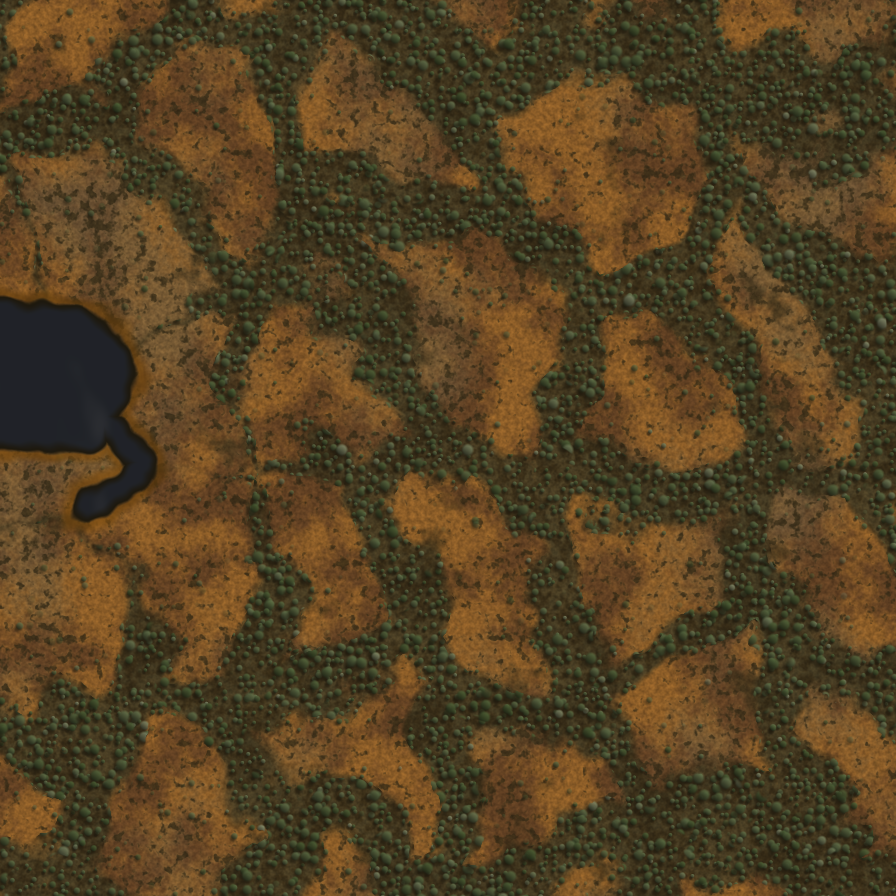
A Shadertoy shader for this texture:

```glsl
// Aerial view of a boreal bog: rusty fens, wooded ridges and a dark pond.

const vec3 RUST   = vec3(0.55, 0.365, 0.155);
const vec3 BROWN  = vec3(0.38, 0.25, 0.135);
const vec3 TAN    = vec3(0.41, 0.345, 0.235);
const vec3 PEAT   = vec3(0.19, 0.155, 0.08);
const vec3 MOSS   = vec3(0.27, 0.235, 0.14);
const vec3 SPRUCE = vec3(0.23, 0.29, 0.16);
const vec3 LICHEN = vec3(0.45, 0.46, 0.37);
const vec3 WATER  = vec3(0.125, 0.135, 0.155);
const vec3 AMBER  = vec3(0.50, 0.31, 0.07);

vec2 hash2(vec2 cell) {
    uvec2 q = uvec2(ivec2(cell) + 4096) * uvec2(1597u, 3812u);
    uint n = (q.x ^ q.y) * 74761u + q.x * 977u;
    n = (n ^ (n >> 15)) * 73291u;
    n ^= n >> 13;
    n *= 91193u;
    n ^= n >> 16;
    return vec2(n & 65535u, n >> 16) / 65535.0;
}

float gradientDot(vec2 cell, vec2 offset) {
    float angle = 6.2832 * hash2(cell).x;
    return dot(vec2(cos(angle), sin(angle)), offset);
}

// Gradient noise, roughly -1 to 1
float noise(vec2 p) {
    vec2 i = floor(p), f = p - i, e = vec2(0, 1);
    vec2 u = f * f * f * (f * (f * 6.0 - 15.0) + 10.0);
    float low  = mix(gradientDot(i, f), gradientDot(i + e.yx, f - e.yx), u.x);
    float high = mix(gradientDot(i + e, f - e), gradientDot(i + e.yy, f - e.yy), u.x);
    return 1.5 * mix(low, high, u.y);
}

float fbm(vec2 p, int octaves) {
    float sum = 0.0, amp = 0.55;
    for (int k = 0; k < octaves; k++) {
        sum += amp * noise(p);
        p = mat2(1.6, 1.2, -1.2, 1.6) * p + 7.3;
        amp *= 0.55;
    }
    return sum;
}

// Distance to the nearest border of an irregular cell network
float cellBorder(vec2 p) {
    vec2 base = floor(p), nearest = vec2(0);
    float best = 9.0, border = 9.0;
    for (int k = 0; k < 25; k++) {
        vec2 c = base + vec2(k % 5, k / 5) - 2.0;
        vec2 d = c + 0.1 + 0.8 * hash2(c) - p;
        if (dot(d, d) < best) { best = dot(d, d); nearest = d; }
    }
    for (int k = 0; k < 25; k++) {
        vec2 c = base + vec2(k % 5, k / 5) - 2.0;
        vec2 d = c + 0.1 + 0.8 * hash2(c) - p, gap = d - nearest;
        if (dot(gap, gap) > 1e-4)
            border = min(border, dot(0.5 * (d + nearest), normalize(gap)));
    }
    return border;
}

float capsule(vec2 p, vec2 a, vec2 b, float radius) {
    vec2 ab = b - a;
    return length(p - a - ab * clamp(dot(p - a, ab) / dot(ab, ab), 0.0, 1.0)) - radius;
}

float pondDistance(vec2 p) {
    p += 0.018 * vec2(fbm(p * 14.0, 3), fbm(p * 14.0 + 31.0, 3));
    float body = capsule(p, vec2(-0.03, 0.585), vec2(0.065, 0.58), 0.085);
    float arm = capsule(p, vec2(0.09, 0.55), vec2(0.163, 0.485), 0.017);
    float hook = capsule(p, vec2(0.163, 0.48), vec2(0.095, 0.435), 0.017);
    return min(body, min(arm, hook));
}

// Scattered crowns with cast shadows; density sets how many cells are filled
vec3 addTrees(vec3 col, vec2 p, float cells, float density, float seed) {
    vec2 q = p * cells, base = floor(q);
    for (int k = 0; k < 9; k++) {
        vec2 c = base + vec2(k % 3, 1 - k / 3 + 1) - 1.0;
        vec2 rnd = hash2(c + seed), tint = hash2(c + seed + 517.0);
        vec2 d = q - c - 0.15 - 0.7 * rnd;
        float present = smoothstep(tint.x - 0.04, tint.x + 0.04, density);
        float radius = mix(0.3, 0.6, tint.y * tint.y);
        float shadow = 1.0 - smoothstep(0.3, 1.3, length(d + vec2(0.22, 0.3)) / radius);
        float crown = 1.0 - smoothstep(0.55, 1.1, length(d) / radius);
        float light = clamp(0.92 + 0.55 * dot(d, vec2(0.6, 0.8)) / radius, 0.4, 1.5);
        vec3 leaf = mix(SPRUCE, LICHEN, 0.35 * rnd.x + 0.5 * smoothstep(0.88, 1.0, rnd.y));
        col = mix(col, PEAT * 0.65, 0.65 * shadow * present);
        col = mix(col, leaf * light, 0.85 * crown * present);
    }
    return col;
}

void mainImage(out vec4 fragColor, in vec2 fragCoord) {
    vec2 uv = fragCoord / iResolution.y;
    float broad = fbm(uv * 5.0 + 3.0, 5), patches = fbm(uv * 13.0 + 40.0, 5);
    float specks = fbm(uv * 85.0, 3), grain = fbm(uv * 190.0 + 9.0, 2);
    float pond = pondDistance(uv);

    // Wooded ridges follow the warped cell borders and thin out near the pond
    vec2 warp = vec2(fbm(uv * 4.0 + 11.0, 4), fbm(uv * 4.0 + 73.0, 4));
    float border = cellBorder(uv * vec2(5.4, 4.4) + vec2(0.9 * uv.y, 0.0) + 0.55 * warp + 8.0);
    float width = 0.155 + 0.09 * broad - 0.14 * (1.0 - smoothstep(0.06, 0.22, pond));
    float ridge = 1.0 - smoothstep(-0.045, 0.05, border - width + 0.05 * patches + 0.02 * specks);

    // Open fen: rust and brown sedge, faded tan areas, dark heath specks
    vec3 fen = mix(BROWN, RUST, smoothstep(-0.4, 0.3, patches + 0.5 * broad + 0.3 * specks));
    float faded = smoothstep(-0.1, 0.5, fbm(uv * 4.0 + 90.0, 4) + 0.25 * specks);
    fen = mix(fen, TAN, 0.6 * faded);
    float heath = smoothstep(0.12, 0.5, specks - 0.45 * patches + 0.12 * faded);
    float pool = smoothstep(0.32, 0.62, fbm(uv * 11.0 + 150.0, 4) + 0.15 * specks);
    fen = mix(fen, PEAT, max(0.75 * heath, 0.65 * pool));

    // Mossy ridge floor
    vec3 moss = mix(PEAT, MOSS, smoothstep(-0.5, 0.4, specks + 0.5 * patches));
    vec3 col = mix(fen, moss, 0.92 * ridge);
    col *= 1.0 + 0.30 * grain;

    // Shrubs everywhere, then denser trees on the ridges
    float grove = ridge * smoothstep(-0.55, 0.35, fbm(uv * 9.0 + 200.0, 3));
    float shore = smoothstep(0.015, 0.04, pond);
    col = addTrees(col, uv, 125.0, shore * (0.03 + 0.45 * ridge), 0.0);
    col = addTrees(col, uv, 78.0, shore * 0.85 * grove - 0.05, 300.0);

    // Pond with an amber shore, a dark bank and faint cloud reflections
    float shoreline = smoothstep(-0.002, 0.003, pond) * (1.0 - smoothstep(0.004, 0.018, pond));
    col = mix(col, AMBER * (0.85 + 0.4 * patches), 0.75 * shoreline);
    float clouds = smoothstep(0.15, 0.7, fbm(uv * vec2(16.0, 9.0) + 60.0, 2));
    vec3 water = mix(WATER, vec3(0.27, 0.27, 0.28), 0.6 * clouds);
    water = mix(water, PEAT * 0.6, smoothstep(-0.012, 0.0, pond));
    col = mix(water, col, smoothstep(-0.002, 0.003, pond));

    fragColor = vec4(clamp(col, 0.0, 1.0), 1.0);
}
```
